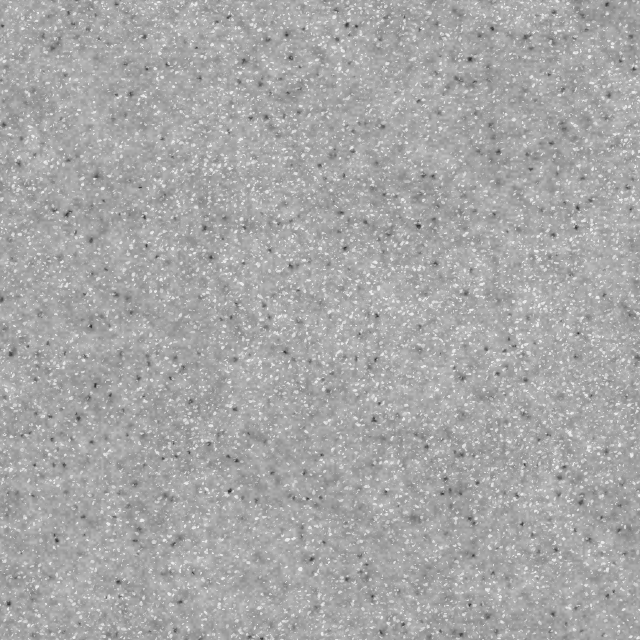
Give the GLSL for this texture, as a Shadertoy shader.

```glsl
#define BASE_GRAY 0.648
#define CLOUD_AMOUNT 0.10
#define MOTTLE_AMOUNT 0.09
#define GRAIN_AMOUNT 0.11
#define FLECK_CELLS 150.0
#define FLECK_LIGHT 0.25
#define DUST_CELLS 235.0
#define DUST_LIGHT 0.09
#define SPECK_CELLS 46.0
#define SPECK_DARK 0.40
#define HALO_DARK 0.09
#define FLECK_TILT 0.35

float hash(vec2 p) {
    return fract(sin(dot(p, vec2(127.1, 311.7))) * 43758.5453);
}

float noise(vec2 p) {
    vec2 cell = floor(p), f = fract(p);
    f = f * f * (3.0 - 2.0 * f);
    float low = mix(hash(cell), hash(cell + vec2(1.0, 0.0)), f.x);
    float high = mix(hash(cell + vec2(0.0, 1.0)), hash(cell + 1.0), f.x);
    return mix(low, high, f.y);
}

// Cloudy noise, centred on 0.5
float cloud(vec2 p) {
    return 0.5 * noise(p) + 0.3 * noise(p * 2.1 + 17.3) + 0.2 * noise(p * 4.3 + 41.7);
}

// Small tilted pale chips, denser in cloudy patches
float flecks(vec2 uv, float cells, float seed) {
    vec2 p = uv * cells;
    p += 0.35 * (vec2(noise(p * 1.9 + seed), noise(p * 1.9 + seed + 57.0)) - 0.5);
    vec2 home = floor(p);
    float light = 0.0;
    for (int y = -1; y <= 1; y++)
    for (int x = -1; x <= 1; x++) {
        vec2 id = home + vec2(x, y);
        vec2 key = id + seed;
        float density = mix(0.08, 0.72, cloud(id / cells * 7.0 + 3.0));
        if (hash(key + 5.3) > density) continue;
        vec2 d = p - id - vec2(hash(key), hash(key + 19.1));
        float angle = FLECK_TILT + 2.2 * (hash(key + 31.7) - 0.5);
        float c = cos(angle), s = sin(angle);
        d = vec2(c * d.x + s * d.y, c * d.y - s * d.x);
        float size = hash(key + 43.9);
        float radius = mix(0.17, 0.44, size * size);
        float stretch = mix(1.0, 1.5, hash(key + 61.3));
        float shape = length(d * vec2(1.0 / stretch, 1.15)) / radius;
        float strength = mix(0.45, 1.0, hash(key + 71.9));
        light = max(light, strength * smoothstep(1.35, 0.55, shape));
    }
    return light;
}

// Soft dark points, each in a faint halo
float specks(vec2 uv) {
    vec2 p = uv * SPECK_CELLS;
    p += 0.16 * (vec2(noise(p * 7.0), noise(p * 7.0 + 83.0)) - 0.5);
    vec2 home = floor(p);
    float dark = 0.0;
    for (int y = -1; y <= 1; y++)
    for (int x = -1; x <= 1; x++) {
        vec2 id = home + vec2(x, y);
        vec2 key = id + 211.0;
        float density = mix(0.1, 0.95, cloud(id / SPECK_CELLS * 6.0 + 29.0));
        if (hash(key + 7.7) > density) continue;
        vec2 d = p - id - vec2(hash(key), hash(key + 23.3));
        float strength = pow(hash(key + 37.1), 2.2);
        float radius = mix(0.09, 0.17, hash(key + 53.9));
        float r2 = dot(d, d);
        float core = SPECK_DARK * strength * exp(-r2 / (radius * radius));
        float halo = HALO_DARK * hash(key + 67.7) * exp(-r2 * 9.0);
        dark += core + halo;
    }
    return dark;
}

void mainImage(out vec4 fragColor, in vec2 fragCoord) {
    vec2 uv = fragCoord / iResolution.y;

    // Mottled gray ground
    float gray = BASE_GRAY;
    gray += CLOUD_AMOUNT * (cloud(uv * 13.0) - 0.5);
    gray += MOTTLE_AMOUNT * (noise(uv * vec2(85.0, 105.0) + 9.0) - 0.5);
    gray += GRAIN_AMOUNT * (noise(uv * 250.0 + 71.0) - 0.5);

    // Dark points, then pale dust and chips
    gray -= specks(uv);
    gray += DUST_LIGHT * flecks(uv, DUST_CELLS, 131.0);
    gray += FLECK_LIGHT * flecks(uv, FLECK_CELLS, 13.0);

    fragColor = vec4(vec3(clamp(gray, 0.08, 0.92)), 1.0);
}
```
